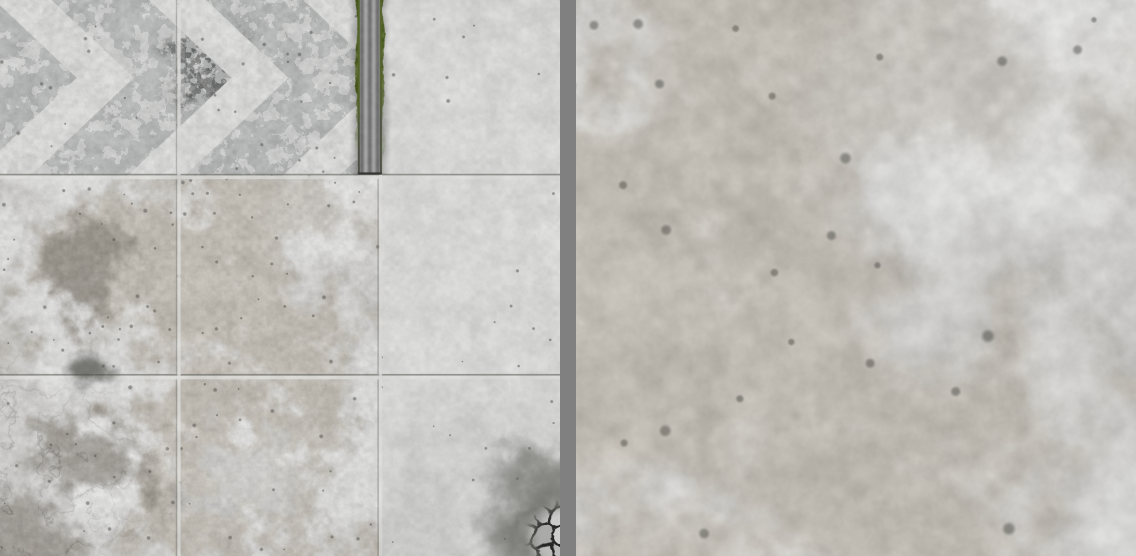
Left, the full canvas; right, a detail of the centre.
Write a WebGL 1 fragment shader that draws this texture.

```glsl
precision highp float;
// Weathered concrete paving: a three by three grid of slabs with pale joints,
// worn chevron paint, a mossy drain channel, warm stains and a broken corner.
// Layers of value noise and cellular noise are blended from the slab upward.
uniform vec2 u_resolution;

const vec2 JOINT_ORIGIN = vec2(0.320, 0.321);
const vec2 SLAB_PITCH = vec2(0.360, 0.360);
const float JOINT_HALF = 0.0032;
const float CHEVRON_PITCH = 0.276;
const float CHEVRON_WIDTH = 0.102;
const float CHEVRON_START = 0.137;
const float CHEVRON_AXIS = 0.860;
const float CHEVRON_SLOPE = 1.05;
const vec2 DRAIN_SIDES = vec2(0.639, 0.682);
const float DRAIN_END = 0.686;

const vec3 PALE = vec3(0.845, 0.845, 0.842);
const vec3 CONCRETE = vec3(0.785, 0.782, 0.775);
const vec3 BEIGE = vec3(0.735, 0.712, 0.675);
const vec3 UMBER = vec3(0.52, 0.50, 0.47);
const vec3 PAINT_GREY = vec3(0.705, 0.708, 0.708);
const vec3 JOINT_LIGHT = vec3(0.90, 0.90, 0.89);
const vec3 SOOT = vec3(0.30, 0.30, 0.28);
const vec3 MOSS = vec3(0.33, 0.39, 0.17);

float hash(vec2 p) {
  return fract(sin(dot(p, vec2(127.1, 311.7))) * 43758.545);
}

float noise(vec2 p) {
  vec2 i = floor(p), f = fract(p);
  f = f * f * (3.0 - 2.0 * f);
  return mix(mix(hash(i), hash(i + vec2(1, 0)), f.x),
             mix(hash(i + vec2(0, 1)), hash(i + vec2(1, 1)), f.x), f.y);
}

float fbm(vec2 p) {
  float sum = 0.0, gain = 0.5;
  for (int k = 0; k < 5; k++) {
    sum += gain * noise(p);
    p = mat2(1.6, 1.2, -1.2, 1.6) * p + 7.3;
    gain *= 0.5;
  }
  return sum / 0.97;
}

// Nearest distance, second distance and identity of the nearest cell.
vec3 cells(vec2 p) {
  vec3 best = vec3(9.0, 9.0, 0.0);
  for (int y = -1; y <= 1; y++) {
    for (int x = -1; x <= 1; x++) {
      vec2 c = floor(p) + vec2(x, y);
      float d = length(c + 0.15 + 0.7 * vec2(hash(c), hash(c + 31.7)) - p);
      if (d < best.x) best = vec3(d, best.x, hash(c + 73.1));
      else best.y = min(best.y, d);
    }
  }
  return best;
}

// Soft blot with a ragged rim.
float stain(vec2 p, vec2 centre, vec2 radius, float ragged) {
  return 1.0 - smoothstep(0.45, 1.15, length((p - centre) / radius) + ragged);
}

float band(float x, float lo, float hi, float soft) {
  return smoothstep(lo - soft, lo + soft, x) - smoothstep(hi - soft, hi + soft, x);
}

void main() {
  vec2 p = gl_FragCoord.xy / u_resolution;
  float aa = 0.75 / min(u_resolution.x, u_resolution.y);
  float cloud = fbm(p * 9.0), mottle = fbm(p * 34.0 + 5.0), grit = fbm(p * 110.0);
  float ragged = (cloud - 0.5) * 2.2 + (mottle - 0.5) * 1.1;
  vec2 slab = floor((p - JOINT_ORIGIN) / SLAB_PITCH);

  // Slabs: clean on the right, warm and patchy elsewhere.
  float clean = smoothstep(0.676, 0.684, p.x);
  vec3 col = mix(CONCRETE, PALE, max(clean * 0.85, smoothstep(0.42, 0.62, cloud)));
  float warm = max(stain(p, vec2(0.27, 0.50), vec2(0.25, 0.20), ragged),
                   stain(p, vec2(0.42, 0.20), vec2(0.27, 0.22), ragged));
  warm = max(warm, 0.6 * stain(p, vec2(0.57, 0.62), vec2(0.16, 0.08), ragged));
  col = mix(col, BEIGE, 0.85 * warm * (1.0 - clean));
  col = mix(col, PALE * 0.965, 0.8 * stain(p, vec2(0.45, 0.16), vec2(0.12, 0.10), ragged));
  col -= 0.03 * clean * (1.0 - smoothstep(0.05, 0.36, p.y)) + 0.015 * hash(slab);

  // Dark weathering, with fine cracks in the lower left.
  float dirt = 0.65 * stain(p, vec2(0.145, 0.49), vec2(0.075, 0.12), ragged);
  dirt = max(dirt, 0.65 * stain(p, vec2(0.18, 0.17), vec2(0.12, 0.09), ragged));
  dirt = max(dirt, 0.60 * stain(p, vec2(0.02, 0.02), vec2(0.13, 0.09), ragged));
  col = mix(col, UMBER, dirt * (0.65 + 0.7 * mottle));
  float crack = 1.0 - smoothstep(0.0, 0.035, abs(fbm(p * 22.0 + 3.0) - 0.5));
  col -= 0.13 * crack * mottle * stain(p, vec2(0.10, 0.17), vec2(0.24, 0.21), ragged * 0.4);

  // Chevron paint, flaking between the pale arrows.
  float painted = step(p.x, DRAIN_SIDES.x) * smoothstep(0.683, 0.685, p.y);
  float along = p.x + CHEVRON_SLOPE * abs(p.y - CHEVRON_AXIS) - CHEVRON_START;
  float arrow = band(mod(along + 0.08, CHEVRON_PITCH), 0.08, 0.08 + CHEVRON_WIDTH, aa + 0.001);
  float flake = smoothstep(0.53, 0.58, fbm(p * 62.0 + 9.0) + 0.35 * (cloud - 0.5));
  vec3 paint = mix(PAINT_GREY, PALE * 0.97, 0.75 * flake);
  float smudge = stain(p, vec2(0.355, 0.89), vec2(0.09, 0.09), ragged * 0.5);
  paint -= 0.30 * smudge * smoothstep(0.38, 0.65, grit);
  paint = mix(paint, PALE - 0.05 * smoothstep(0.5, 0.7, mottle), arrow);
  col = mix(col, paint, painted);

  // Surface grain and sparse pits.
  col += (mottle - 0.5) * 0.09 + (grit - 0.5) * mix(0.12, 0.07, clean);
  vec3 pit = cells(p * 48.0);
  float pitSize = 0.05 + 0.16 * fract(pit.z * 57.0);
  float pitMask = step(0.90 + 0.05 * clean, pit.z) * (1.0 - smoothstep(pitSize * 0.4, pitSize + 0.05, pit.x));
  col = mix(col, SOOT, 0.5 * pitMask);

  // Joints: a pale line with a shaded lip on the upper or left side.
  vec2 j = (fract((p - JOINT_ORIGIN) / SLAB_PITCH + 0.5) - 0.5) * SLAB_PITCH;
  float lip = max(band(j.y, JOINT_HALF, 0.0065, 0.0012), 0.55 * band(j.x, -0.0062, -JOINT_HALF, 0.001));
  col = mix(col, SOOT + 0.12, 0.65 * lip);
  float joint = max(band(j.x, -JOINT_HALF, JOINT_HALF * 0.8, aa), band(j.y, -JOINT_HALF, JOINT_HALF, aa));
  col = mix(col, JOINT_LIGHT - 0.10 * (1.0 - mottle), 0.85 * joint);
  col = mix(col, SOOT, 0.7 * stain(p, vec2(0.155, 0.335), vec2(0.065, 0.04), ragged * 0.6));

  // Drain channel with ribs, moss on both sides and a dark end.
  float reach = smoothstep(DRAIN_END - aa, DRAIN_END + aa, p.y);
  float t = (p.x - DRAIN_SIDES.x) / (DRAIN_SIDES.y - DRAIN_SIDES.x);
  float side = abs(t - 0.5) * 2.0;
  float mossEdge = 1.02 + 0.55 * (fbm(vec2(p.y * 45.0, step(0.5, t) * 9.0)) - 0.4);
  float growth = smoothstep(0.74, 0.90, p.y + 0.3 * (cloud - 0.5));
  col *= 1.0 - 0.22 * reach * (1.0 - smoothstep(1.0, 1.9, side + ragged * 0.3));
  col = mix(col, MOSS + 0.25 * (grit - 0.5), reach * growth * (1.0 - smoothstep(mossEdge, mossEdge + 0.14, side)));
  vec3 metal = vec3(0.54 + 0.10 * cos(t * 19.0) + 0.05 * (grit - 0.5));
  metal = mix(metal, mix(SOOT, MOSS, growth), smoothstep(0.76, 0.90, side));
  metal = mix(SOOT * 0.7, metal, smoothstep(DRAIN_END + 0.002, DRAIN_END + 0.006, p.y));
  col = mix(col, metal, reach * band(p.x, DRAIN_SIDES.x, DRAIN_SIDES.y, aa));

  // Broken corner: sooty halo around pale rubble.
  vec2 corner = vec2(1.0, 0.035);
  float halo = stain(p, corner, vec2(0.15, 0.16), ragged * 0.5);
  col = mix(col, SOOT + 0.08, 0.75 * halo * (0.6 + 0.7 * mottle));
  vec3 stone = cells(p * 30.0 + 0.8 * mottle);
  vec3 rubble = mix(SOOT * 0.5, PALE * (0.72 + 0.25 * stone.z), smoothstep(0.06, 0.22, stone.y - stone.x));
  col = mix(col, rubble, stain(p, corner, vec2(0.055, 0.06), ragged * 0.2));

  gl_FragColor = vec4(clamp(col, 0.0, 1.0), 1.0);
}
```
